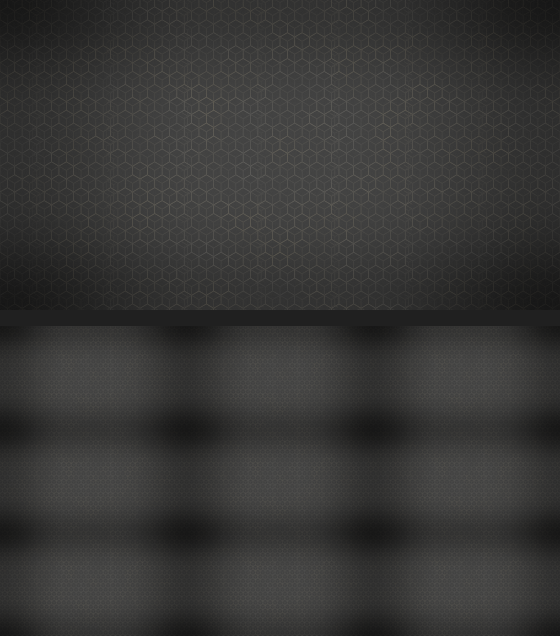
Top: one tile. Bottom: repeated 3 by 3.
This pattern is drawn by a Shadertoy shader. Its source:

```glsl
// Dark charcoal field of thin hexagon outlines, each holding a fainter Y that turns it into a cube.
// A wrapped hexagonal lattice gives distances to edges and spokes; periodic noise wears the lines,
// narrow upright seams double them, and a cosine vignette darkens the borders while still tiling.

const float COLUMNS = 38.0;              // hexagons across
const float ROWS = 24.0;                 // hexagon rows down, even so that they wrap
const vec2 LATTICE_SHIFT = vec2(0.0, 0.17);
const float EDGE_WIDTH = 0.042;          // in hexagon widths
const float SPOKE_WIDTH = 0.040;
const float EDGE_STRENGTH = 0.72;
const float SPOKE_STRENGTH = 0.38;
const vec3 BASE_COLOR = vec3(0.264, 0.264, 0.262);
const vec3 LINE_WARM = vec3(0.48, 0.455, 0.395);
const vec3 LINE_COOL = vec3(0.44, 0.435, 0.42);
const vec3 VIGNETTE = vec3(0.31, 0.26, 0.09);   // sides, top and bottom, corners
const vec2 WEAR_CELLS = vec2(32.0, 18.0);
const int SEAMS = 7;
const float SEAM_START = 0.065;
const float SEAM_STEP = 0.1328;
const float SEAM_HALF_WIDTH = 0.009;
const vec2 SEAM_OFFSET = vec2(0.28, 0.10);
const float GRAIN = 0.008;
const float ROOT3 = 1.7320508;
const float TAU = 6.2831853;

float hash(vec2 p) {
    vec3 q = fract(vec3(p.xyx) * 0.1031);
    q += dot(q, q.yzx + 33.33);
    return fract((q.x + q.y) * q.z);
}

// Value noise whose cells wrap at the canvas borders
float wrappedNoise(vec2 uv, vec2 cells) {
    vec2 p = uv * cells;
    vec2 i = floor(p);
    vec2 f = smoothstep(0.0, 1.0, p - i);
    vec2 a = mod(i, cells);
    vec2 b = mod(i + 1.0, cells);
    return mix(mix(hash(a), hash(vec2(b.x, a.y)), f.x),
               mix(hash(vec2(a.x, b.y)), hash(b), f.x), f.y);
}

// Offset from the centre of the nearest pointy-topped hexagon of width 1
vec2 hexOffset(vec2 p) {
    vec2 cell = vec2(1.0, ROOT3);
    vec2 a = mod(p, cell) - 0.5 * cell;
    vec2 b = mod(p - 0.5 * cell, cell) - 0.5 * cell;
    return dot(a, a) < dot(b, b) ? a : b;
}

float hexEdgeDistance(vec2 g) {
    g = abs(g);
    return 0.5 - max(g.x, dot(g, vec2(0.5, 0.5 * ROOT3)));
}

float rayDistance(vec2 g, vec2 direction) {
    return length(g - direction * max(dot(g, direction), 0.0));
}

// Share of a pixel covered by a line, also correct for lines thinner than a pixel
float lineCoverage(float dist, float width, float pixel) {
    float overlap = min(dist + 0.5 * pixel, 0.5 * width) - max(dist - 0.5 * pixel, -0.5 * width);
    return clamp(overlap / pixel, 0.0, 1.0);
}

// x: hexagon outline, y: inner spokes
vec2 cubeLines(vec2 p, float pixel) {
    vec2 g = hexOffset(p);
    float spoke = min(rayDistance(vec2(abs(g.x), g.y), vec2(0.5 * ROOT3, 0.5)),
                      rayDistance(g, vec2(0.0, -1.0)));
    return vec2(lineCoverage(hexEdgeDistance(g), EDGE_WIDTH, pixel),
                lineCoverage(spoke, SPOKE_WIDTH, pixel));
}

// Strength of the nearest upright seam, measured around the wrap
float seamMask(float x) {
    float mask = 0.0;
    for (int i = 0; i < SEAMS; i++) {
        float center = SEAM_START + SEAM_STEP * float(i);
        float dist = abs(fract(x - center + 0.5) - 0.5);
        float strength = mix(0.3, 0.9, hash(vec2(float(i), 7.0)));
        mask = max(mask, strength * (1.0 - smoothstep(0.6, 1.0, dist / SEAM_HALF_WIDTH)));
    }
    return mask;
}

void mainImage(out vec4 fragColor, in vec2 fragCoord) {
    vec2 uv = fragCoord / iResolution.xy;
    vec2 p = uv * vec2(COLUMNS, ROWS * 0.5 * ROOT3) + LATTICE_SHIFT;
    float pixel = max(COLUMNS / iResolution.x, 0.001);

    // Lattice, doubled inside the seams
    vec2 lines = cubeLines(p, pixel);
    lines = max(lines, cubeLines(p + SEAM_OFFSET, pixel) * seamMask(uv.x) * 0.7);

    // Uneven wear and tint along the lines
    float wear = wrappedNoise(uv, WEAR_CELLS);
    float tint = wrappedNoise(uv + 0.37, WEAR_CELLS * 0.5);
    float ink = max(lines.x * EDGE_STRENGTH, lines.y * SPOKE_STRENGTH) * mix(0.65, 1.2, wear);
    vec3 color = mix(BASE_COLOR, mix(LINE_COOL, LINE_WARM, tint), ink);

    // Soft vignette that meets itself at opposite borders
    vec2 border = 0.5 + 0.5 * cos(TAU * uv);
    border *= border;
    color *= 1.0 - dot(VIGNETTE, vec3(border, border.x * border.y));

    // Fine grain against banding
    color += GRAIN * (hash(floor(uv * vec2(512.0, 284.0))) - 0.5);
    fragColor = vec4(color, 1.0);
}
```
